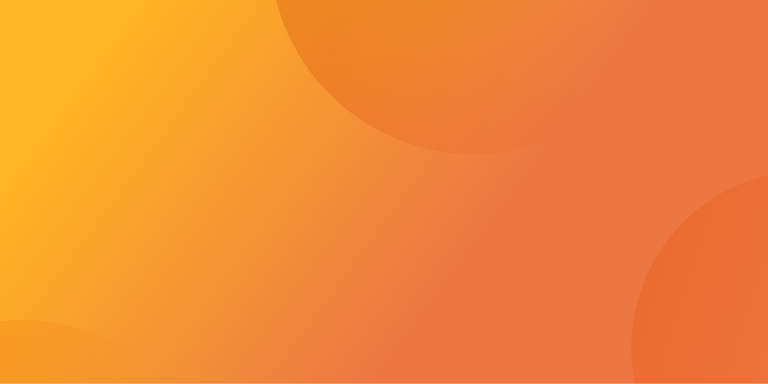
This background is drawn by a Shadertoy shader. Its source:

```glsl
// Warm diagonal gradient from amber to coral, with three large discs
// cut off by the canvas and a faint pale rim along the bottom. Each disc is
// a distance function whose tint fades out along its own direction.

#define AMBER       vec3(1.00, 0.71, 0.13)
#define CORAL       vec3(0.925, 0.467, 0.262)
#define TOP_TINT    vec3(0.890, 0.430, 0.090)
#define LOW_TINT    vec3(0.910, 0.390, 0.130)
#define RIGHT_TINT  vec3(0.920, 0.415, 0.170)
#define CORNER_TINT vec3(0.976, 0.545, 0.105)
#define RIM_TINT    vec3(0.98, 0.88, 0.82)
#define RIM_HEIGHT  0.0008
#define SLOPE       vec2(0.803, -0.596)
#define RAMP        vec2(-0.317, 0.775)

// Position of p along a direction, from 0 at range.x to 1 at range.y
float ramp(vec2 p, vec2 direction, vec2 range) {
    return clamp((dot(p, direction) - range.x) / (range.y - range.x), 0.0, 1.0);
}

// Smooth-edged disc coverage, one pixel wide at the rim
float disc(vec2 p, vec2 center, float radius) {
    float pixel = 1.0 / iResolution.y;
    return 1.0 - smoothstep(-0.5 * pixel, 0.5 * pixel, length(p - center) - radius);
}

void mainImage(out vec4 fragColor, in vec2 fragCoord) {
    // Canvas height is one unit
    vec2 p = fragCoord / iResolution.y;

    // Background
    vec3 color = mix(AMBER, CORAL, ramp(p, SLOPE, RAMP));

    // Disc hanging from the top edge, redder towards its lower rim
    float topFade = 1.0 - ramp(p, vec2(0.97, -0.20), vec2(0.659, 1.336));
    vec3 topTint = mix(LOW_TINT, TOP_TINT, smoothstep(0.6, 1.0, p.y));
    color = mix(color, topTint, 0.50 * topFade * disc(p, vec2(1.237, 1.133), 0.535));

    // Disc at the lower right
    float rightFade = 1.0 - ramp(p, vec2(0.95, -0.30), vec2(1.541, 2.20));
    color = mix(color, RIGHT_TINT, 0.82 * rightFade * disc(p, vec2(2.107, 0.094), 0.463));

    // Faint disc in the lower left corner
    float cornerFade = 1.0 - ramp(p, vec2(1.0, 0.0), vec2(0.0, 0.45));
    color = mix(color, CORNER_TINT, 0.45 * cornerFade * disc(p, vec2(0.065, -0.297), 0.464));

    // Pale rim on the bottom edge, weighted by pixel coverage
    float rim = clamp((RIM_HEIGHT - p.y) * iResolution.y + 0.5, 0.0, 1.0);
    color = mix(color, RIM_TINT, rim);

    fragColor = vec4(color, 1.0);
}
```
